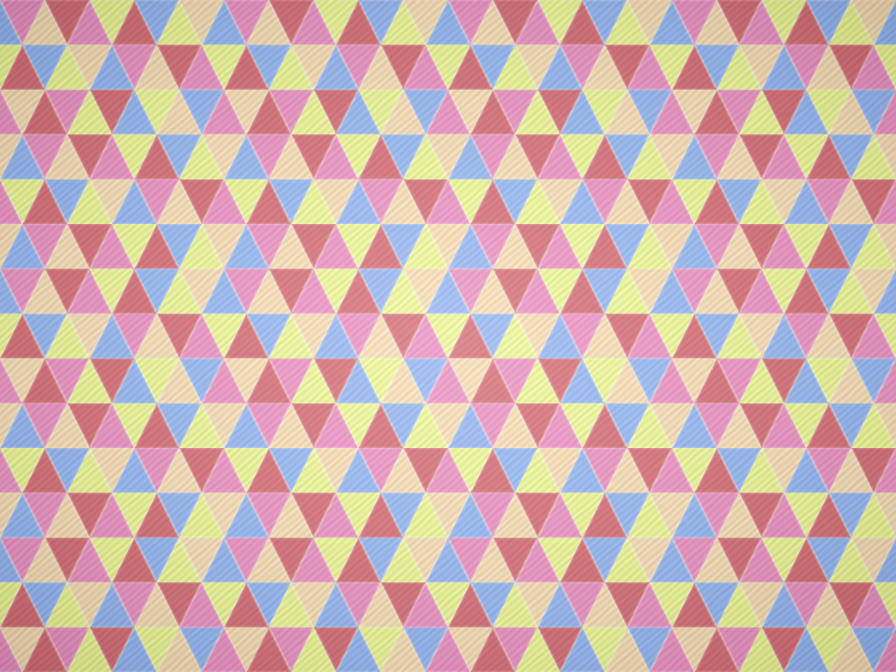
Reproduce this pattern procedurally as a Shadertoy shader.

```glsl
const float ROWS = 15.0;
const float TAU = 6.2831853;
const int SAMPLES = 3;

const vec3 RED = vec3(0.82, 0.42, 0.45);
const vec3 PINK = vec3(0.905, 0.56, 0.745);
const vec3 YELLOW = vec3(0.905, 0.95, 0.57);
const vec3 BLUE = vec3(0.57, 0.70, 0.93);
const vec3 PEACH = vec3(0.95, 0.85, 0.69);

// Ten triangles make one repeat; each row of six starts at its own offset.
const vec3 SEQUENCE[10] = vec3[10](
    RED, PINK, YELLOW, RED, BLUE, YELLOW, PEACH, BLUE, PINK, PEACH);
const int ROW_START[6] = int[6](3, 8, 2, 4, 9, 4);

int wrap(int value, int period) {
    return ((value % period) + period) % period;
}

vec3 triangleColor(int column, int row) {
    return SEQUENCE[wrap(column - ROW_START[wrap(row, 6)], 10)];
}

// One unit is the base and the height of a triangle.
vec3 triangles(vec2 p, float seamWidth, float seamStrength) {
    float depth = ROWS - p.y;
    int row = int(floor(depth));
    float t = fract(depth);

    float halfSteps = p.x * 2.0;
    int column = int(floor(halfSteps));
    float f = fract(halfSteps);
    bool pointsDown = wrap(column + row, 2) == 1;
    float edge = pointsDown ? 1.0 - t : t;
    vec3 color = triangleColor(f < edge ? column : column + 1, row);

    // Pale seams, fainter along the horizontals
    float slanted = abs(f - edge) * 0.447;
    float level = min(t, 1.0 - t);
    float seam = max(1.0 - smoothstep(0.0, seamWidth, slanted),
                     0.5 - 0.5 * smoothstep(0.0, seamWidth, level));
    return mix(color, vec3(1.0, 0.97, 0.92), seam * seamStrength);
}

// Fine slanted strokes with uneven pressure
float hatch(vec2 p, float frequency, float angle) {
    vec2 along = vec2(cos(angle), sin(angle));
    float across = dot(p, vec2(-along.y, along.x));
    float run = dot(p, along);
    float wobble = 0.5 * sin(run * 3.1 + across * 5.3)
                 + 0.3 * sin(run * 7.7 - across * 11.9);
    float pressure = 0.75 + 0.25 * sin(across * 17.3 + run * 2.3);
    return pressure * sin(across * frequency * TAU + wobble);
}

// Light centre falling off to deeper corners
vec3 vignette(vec3 color, vec2 uv, float glow, float shade) {
    float radius = length(uv - 0.5) * 1.4142;
    color = mix(color, vec3(1.0), glow * (1.0 - radius));
    return color * (1.0 - shade * radius * radius);
}

void mainImage(out vec4 fragColor, in vec2 fragCoord) {
    vec3 color = vec3(0.0);
    for (int j = 0; j < SAMPLES; j++) {
        for (int i = 0; i < SAMPLES; i++) {
            vec2 offset = (vec2(i, j) + 0.5) / float(SAMPLES) - 0.5;
            vec2 p = (fragCoord + offset) * ROWS / iResolution.y;
            vec3 weave = triangles(p, 0.05, 0.4);
            color += weave * (1.0 + 0.055 * hatch(p, 8.5, 0.72));
        }
    }
    color /= float(SAMPLES * SAMPLES);
    color = vignette(color, fragCoord / iResolution.xy, 0.2, 0.13);
    fragColor = vec4(clamp(color, 0.0, 1.0), 1.0);
}
```
